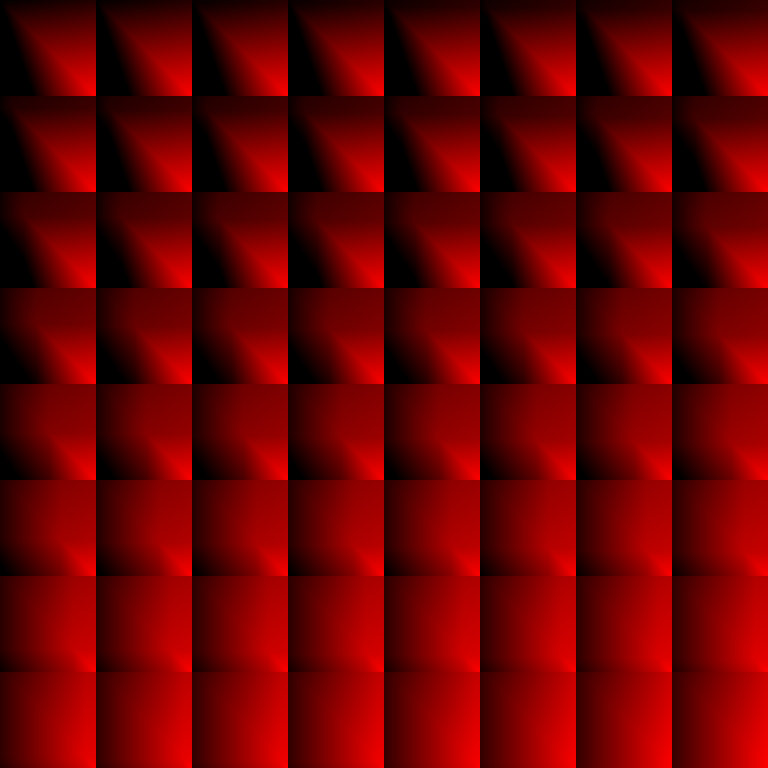
Reproduce this pattern procedurally as a WebGL 2 fragment shader.

```glsl
#version 300 es
precision highp float;

uniform vec2 u_resolution;
out vec4 fragColor;

const float CELLS = 8.0;      // repeats across and down
const int SAMPLES = 2;        // samples per pixel along each axis
const vec3 TINT = vec3(1.0, 0.0, 0.0);

// Output level at each corner of the colour cube (black is zero)
const float AT_RED = 0.13;
const float AT_GREEN = -0.54;
const float AT_BLUE = 0.20;
const float AT_YELLOW = 1.00;
const float AT_MAGENTA = 0.80;
const float AT_CYAN = 0.20;
const float AT_WHITE = 1.00;

// Tetrahedral interpolation between the cube corners
float cubeLevel(vec3 c) {
    float high = max(c.r, max(c.g, c.b));
    float low = min(c.r, min(c.g, c.b));
    float middle = c.r + c.g + c.b - high - low;

    float primary = c.r >= max(c.g, c.b) ? AT_RED
                  : c.g >= c.b ? AT_GREEN : AT_BLUE;
    float secondary = c.b <= min(c.r, c.g) ? AT_YELLOW
                    : c.g <= c.r ? AT_MAGENTA : AT_CYAN;

    float level = primary * (high - middle)
                + secondary * (middle - low)
                + AT_WHITE * low;
    return clamp(level, 0.0, 1.0);
}

// Each cell is one slice of the cube, ordered in rows from the top left
float sliceGrid(vec2 uv) {
    vec2 grid = vec2(uv.x, 1.0 - uv.y) * CELLS;
    vec2 cell = floor(grid);
    float depth = (cell.y * CELLS + cell.x) / (CELLS * CELLS - 1.0);
    return cubeLevel(vec3(fract(grid), depth));
}

void main() {
    // Supersampling smooths the cell borders
    float level = 0.0;
    for (int j = 0; j < SAMPLES; j++) {
        for (int i = 0; i < SAMPLES; i++) {
            vec2 offset = (vec2(i, j) + 0.5) / float(SAMPLES) - 0.5;
            level += sliceGrid((gl_FragCoord.xy + offset) / u_resolution);
        }
    }
    level /= float(SAMPLES * SAMPLES);
    fragColor = vec4(TINT * level, 1.0);
}
```
